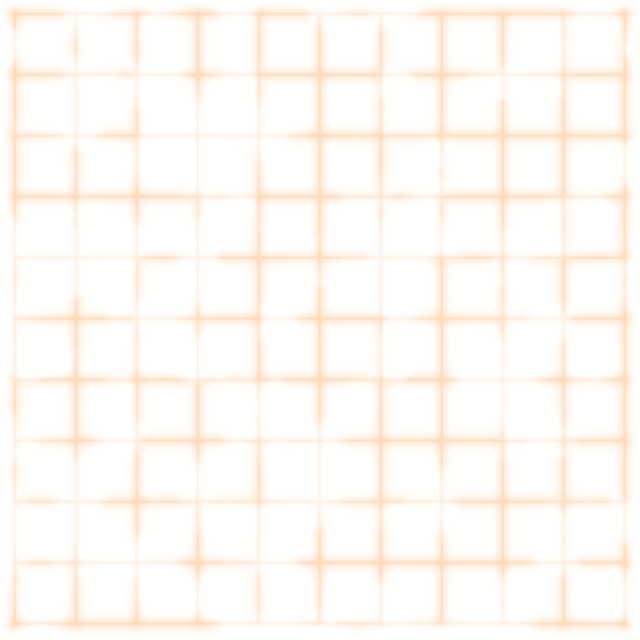
Write a Shadertoy shader that draws this pattern.

```glsl
// Pale peach grid of ten by ten cells on white, drawn as if in bleeding ink.
// Each line is a thin Gaussian core inside a soft halo; shared value noise
// swells, fades and almost breaks the strokes along their length.

const float CELLS = 10.0;
const float PITCH = 0.0953;                  // cell size, canvas units
const vec2 ORIGIN = vec2(0.0231, 0.0256);    // lower left grid corner
const float CORE_WIDTH = 0.0024;
const vec2 HALO_WIDTH = vec2(0.0055, 0.0105); // dry, wet
const vec2 CORE_INK = vec2(0.17, 0.37);      // dry, wet
const vec2 HALO_INK = vec2(0.10, 0.43);      // dry, wet
const float PATCH_RATE = 1.55;               // ink patches per cell
const float FINE_RATE = 4.5;                 // small ragged detail per cell
const vec3 PAPER = vec3(1.0, 1.0, 0.996);
const vec3 INK = vec3(1.0, 0.84, 0.70);

// Integer hash of a lattice point, 0 to 1
float hash(ivec2 p) {
    uint h = uint(p.x) * 1597334677u ^ uint(p.y) * 3812015801u;
    h = (h ^ (h >> 16)) * 2246822519u;
    h = (h ^ (h >> 13)) * 3266489917u;
    return float((h ^ (h >> 16)) >> 8) / 16777216.0;
}

float valueNoise(vec2 p) {
    ivec2 i = ivec2(floor(p));
    vec2 f = fract(p);
    f = f * f * (3.0 - 2.0 * f);
    float low = mix(hash(i), hash(i + ivec2(1, 0)), f.x);
    float high = mix(hash(i + ivec2(0, 1)), hash(i + ivec2(1, 1)), f.x);
    return mix(low, high, f.y);
}

// Distance to the nearest line of constant x, with finite ends in y
float lineDistance(vec2 cell) {
    float across = cell.x - clamp(round(cell.x), 0.0, CELLS);
    float beyond = cell.y - clamp(cell.y, 0.0, CELLS);
    return length(vec2(across, beyond)) * PITCH;
}

// Wetness, 0 to 1: broad patches with slightly ragged limits
float wetness(vec2 cell) {
    float n = 0.82 * valueNoise(cell * PATCH_RATE + 17.3)
            + 0.18 * valueNoise(cell * FINE_RATE + 61.7);
    return smoothstep(0.26, 0.66, n);
}

float gaussian(float d, float width) {
    float x = d / width;
    return exp(-x * x);
}

// Core and halo opacity of one family of lines
vec2 stroke(float d, float wet, float pixel) {
    float core = mix(CORE_INK.x, CORE_INK.y, wet)
               * gaussian(d, max(CORE_WIDTH, pixel));
    float halo = mix(HALO_INK.x, HALO_INK.y, wet)
               * gaussian(d, mix(HALO_WIDTH.x, HALO_WIDTH.y, wet));
    return vec2(core, halo);
}

void mainImage(out vec4 fragColor, in vec2 fragCoord) {
    float side = min(iResolution.x, iResolution.y);
    vec2 uv = (fragCoord - 0.5 * iResolution.xy) / side + 0.5;
    vec2 cell = (uv - ORIGIN) / PITCH;

    // Both directions share the wetness, so crossings blot together
    float wet = wetness(cell);
    float pixel = 1.0 / side;
    vec2 vertical = stroke(lineDistance(cell), wet, pixel);
    vec2 horizontal = stroke(lineDistance(cell.yx), wet, pixel);

    // Halos pool at the corners; cores only overlap
    float halo = 1.0 - (1.0 - vertical.y) * (1.0 - horizontal.y);
    float core = max(vertical.x, horizontal.x);
    float ink = min(halo + core, 0.88);

    fragColor = vec4(mix(PAPER, INK, ink), 1.0);
}
```
